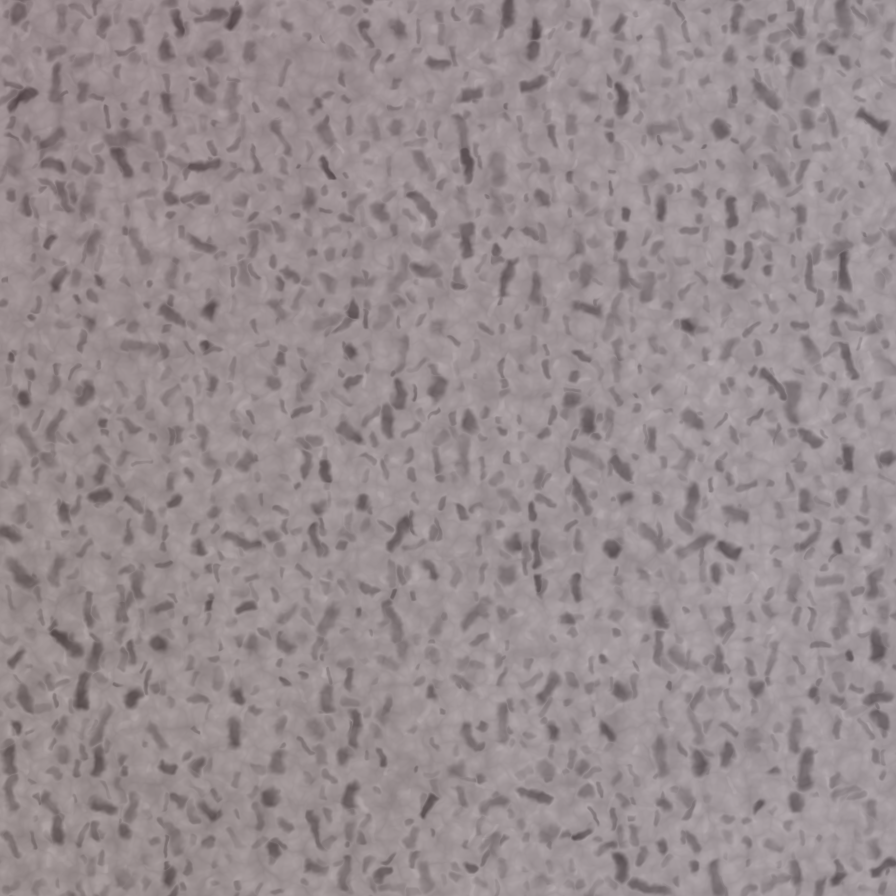
Reproduce this texture procedurally as a three.js fragment shader.

```glsl
// Rough mauve-grey plaster: pale soft bumps broken by small dark pits.
// Pits are tapered strokes scattered one per cell, mostly upright, with their
// outlines bent by layered sines; cellular noise gives the bumps and grain.
varying vec2 vUv;

vec3 hash3(vec2 p) {
  vec3 q = vec3(dot(p, vec2(127.1, 311.7)),
                dot(p, vec2(269.5, 183.3)),
                dot(p, vec2(419.2, 371.9)));
  return fract(sin(q) * 43758.55);
}

// Layered, rotated sines, roughly -1 to 1
float ripple(vec2 p) {
  float sum = 0.0;
  float amp = 0.5;
  for (int i = 0; i < 4; i++) {
    p = mat2(0.8, 0.6, -0.6, 0.8) * p;
    sum += amp * sin(p.x + 1.7 * sin(p.y + 2.0 * float(i)));
    p *= 1.7;
    amp *= 0.6;
  }
  return sum;
}

// Cellular noise: distance to the nearest scattered point
float cellular(vec2 p) {
  float nearest = 1.5;
  for (int y = -1; y <= 1; y++) {
    for (int x = -1; x <= 1; x++) {
      vec2 cell = floor(p) + vec2(float(x), float(y));
      nearest = min(nearest, length(p - cell - hash3(cell).xy));
    }
  }
  return nearest;
}

// Scattered soft strokes; cover is the share of cells that hold one
float strokes(vec2 p, float cover) {
  float mark = 0.0;
  for (int y = -1; y <= 1; y++) {
    for (int x = -1; x <= 1; x++) {
      vec2 cell = floor(p) + vec2(float(x), float(y));
      vec3 place = hash3(cell);
      vec3 shape = hash3(cell + 71.3);
      float lean = 2.0 * shape.x - 1.0;
      float tilt = 1.5 * lean * abs(lean);
      vec2 axis = vec2(sin(tilt), cos(tilt));
      float halfLength = 0.05 + 0.4 * shape.y * shape.y;
      vec2 d = p - cell - 0.2 - 0.6 * place.xy;
      d -= axis * clamp(dot(d, axis), -halfLength, halfLength);
      float radius = mix(0.16, 0.3, shape.z);
      float depth = step(place.z, cover) * mix(0.4, 1.0, fract(place.z * 17.0));
      mark = max(mark, depth * (1.0 - smoothstep(0.2 * radius, radius, length(d))));
    }
  }
  return mark;
}

void main() {
  vec2 bent = vUv + 0.004 * vec2(ripple(vUv * 90.0), ripple(vUv.yx * 90.0 + 31.0));

  // Broad light: warm and dim at left, cool and pale at right
  float side = smoothstep(0.0, 1.0, vUv.x + 0.12 * ripple(vUv * 4.0));
  vec3 color = mix(vec3(0.604, 0.561, 0.561), vec3(0.637, 0.602, 0.617), side);
  color += vec3(0.004, -0.008, 0.004) * smoothstep(0.3, 1.0, vUv.y) * (1.0 - side);

  // Bumps, fine grain, patches and faint upright threads
  float tone = 0.085 * (0.43 - cellular(bent * 48.0));
  tone += 0.035 * (0.43 - cellular(bent * 115.0 + 5.0));
  tone += 0.014 * ripple(vUv * 17.0 + 8.0);
  tone += 0.008 * sin(vUv.x * 125.0 + 2.0 * ripple(vUv * 6.0));

  // Large and small pits with uneven depth, then pale flecks
  float pits = max(strokes(bent * 24.0, 0.72),
                   0.6 * strokes(bent * 40.0 + 7.0, 0.75));
  tone -= 0.24 * pits * (0.9 + 0.25 * ripple(vUv * 60.0 + 3.0));
  tone += 0.04 * strokes(bent * 46.0 + 19.0, 0.3) * (1.0 - pits);

  gl_FragColor = vec4(color + tone, 1.0);
}
```
